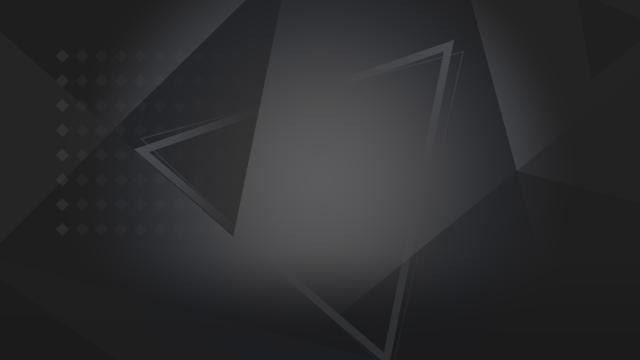
Give the GLSL for this background, as a WebGL 1 fragment shader.

```glsl
precision highp float;
// Dark abstract backdrop: a soft radial glow cut by large translucent facets,
// with a fading grid of diamonds and two triangular outlines.
// Facets are intersections of half planes on a 16 x 9 unit canvas.

uniform vec2 u_resolution;

const vec2 GLOW_CENTER = vec2(8.02, 4.52);
const vec3 NEUTRAL = vec3(0.99, 0.99, 1.01);
const vec3 COOL = vec3(0.95, 0.97, 1.06);

// Signed distance to line a-b, positive on its left.
float side(vec2 p, vec2 a, vec2 b) {
  vec2 d = normalize(b - a);
  return d.x * (p.y - a.y) - d.y * (p.x - a.x);
}

// Counterclockwise triangle, positive inside.
float triangle(vec2 p, vec2 a, vec2 b, vec2 c) {
  return min(side(p, a, b), min(side(p, b, c), side(p, c, a)));
}

float fill(float d, float px) {
  return smoothstep(-0.6 * px, 0.6 * px, d);
}

// Band of given width just inside a shape boundary.
float band(float d, float width, float px) {
  return fill(d, px) * fill(width - d, px);
}

// 1 at the inner radius and below, 0 at the outer radius.
float fade(float r, float inner, float outer) {
  return 1.0 - smoothstep(inner, outer, r);
}

// Grid of diamonds, strongest in the first column.
float diamonds(vec2 p, float px) {
  vec2 pitch = vec2(0.487, 0.619);
  vec2 q = (p - vec2(1.56, 7.6)) / pitch;
  vec2 id = clamp(floor(q + 0.5), vec2(0.0, -7.0), vec2(9.0, 0.0));
  vec2 local = abs((q - id) * pitch);
  float strength = 0.5 * (1.0 - id.x / 10.0) + 0.5 * step(id.x, 0.5);
  return fill((0.165 - local.x - local.y) * 0.707, px) * strength;
}

void main() {
  vec2 p = gl_FragCoord.xy / u_resolution * vec2(16.0, 9.0);
  float px = 9.0 / u_resolution.y;
  float r = distance(p, GLOW_CENTER);

  // Corners shared by neighbouring facets
  vec2 leftHub = vec2(2.81, 5.73);
  vec2 leftTop = vec2(6.15, 9.0);
  vec2 quadTip = vec2(5.83, 3.08);
  vec2 rightHub = vec2(12.92, 4.73);
  vec2 rightTop = vec2(11.77, 9.0);
  vec2 diagonalEnd = vec2(16.0, 7.23);

  // Central glow
  float light = mix(0.36, 0.12, smoothstep(0.0, 6.6, r));
  float rim = fade(r, 4.5, 6.4);

  // Bright wedges at the upper left and right
  float upperLeft = min(side(p, leftHub, leftTop),
                        side(p, vec2(0.0, 8.21), leftHub));
  float rightEdge = side(p, rightTop, rightHub);
  float aboveDiagonal = side(p, rightHub, diagonalEnd);
  float rightWedge = fill(min(rightEdge, aboveDiagonal), px);
  light += 0.065 * rim * fill(upperLeft, px);
  light += rightWedge * (0.02 + 0.085 * rim);

  // Left triangle and dark quad
  float leftTriangle = triangle(p, vec2(-1.0, 9.09), vec2(-1.0, 1.92), leftHub);
  light += 0.028 * fill(leftTriangle, px);
  float quad = min(min(side(p, leftTop, leftHub), side(p, leftHub, quadTip)),
                   side(p, quadTip, vec2(7.04, 9.0)));
  light = mix(light, 0.13, 0.6 * fill(quad, px));

  // Right facets below the long diagonal
  float lowerLine = side(p, vec2(16.0, 3.92), rightHub);
  float shadow = fill(min(-aboveDiagonal, lowerLine), px);
  float strip = fill(min(-aboveDiagonal, -lowerLine), px) * fill(rightEdge, px);
  light = mix(light, 0.125, 0.42 * shadow);
  light += strip * (0.015 + 0.03 * rim);
  light += 0.015 * rim * shadow * fill(rightEdge, px);

  // Dark shard at the upper right
  vec2 shardTip = vec2(14.79, 7.02);
  float shard = min(min(side(p, vec2(14.44, 9.0), shardTip),
                        side(p, shardTip, vec2(16.0, 7.96))),
                    side(p, vec2(16.0, 8.54), vec2(14.9, 9.0)));
  light = mix(light, 0.12, 0.85 * fill(shard, px));

  // Floor shade and lower left facets
  light = mix(light, 0.108, 0.95 * fade(p.y, 0.5, 2.9));
  float floorFacet = fill(side(p, vec2(8.33, 0.29), vec2(0.0, 2.5)), px);
  light = mix(light, 0.128, 0.6 * floorFacet);
  light -= 0.012 * fill(side(p, vec2(1.67, 0.87), vec2(0.0, 2.02)), px);

  light += 0.055 * diamonds(p, px);

  // Outlines, visible mostly near their corners
  vec2 apex = vec2(11.35, 8.0);
  vec2 leftCorner = vec2(3.35, 5.27);
  vec2 foot = vec2(9.72, -0.17);
  float visible = max(fade(distance(p, apex), 0.3, 4.2),
                      fade(distance(p, leftCorner), 0.3, 3.6));
  float frame = band(triangle(p, apex, leftCorner, foot), 0.19, px);
  float thin = band(triangle(p, vec2(11.6, 7.73), vec2(3.5, 5.54),
                             vec2(9.79, -0.37)), 0.03, px);
  float footFade = 0.4 * fade(distance(p, foot), 1.5, 4.5);
  light = mix(light, 0.31, frame * max(0.85 * visible, footFade));
  light = mix(light, 0.29, thin * max(0.6 * visible, 0.4 * footFade));

  vec3 tint = mix(NEUTRAL, COOL, rim * smoothstep(2.0, 4.5, r));
  gl_FragColor = vec4(light * tint, 1.0);
}
```
